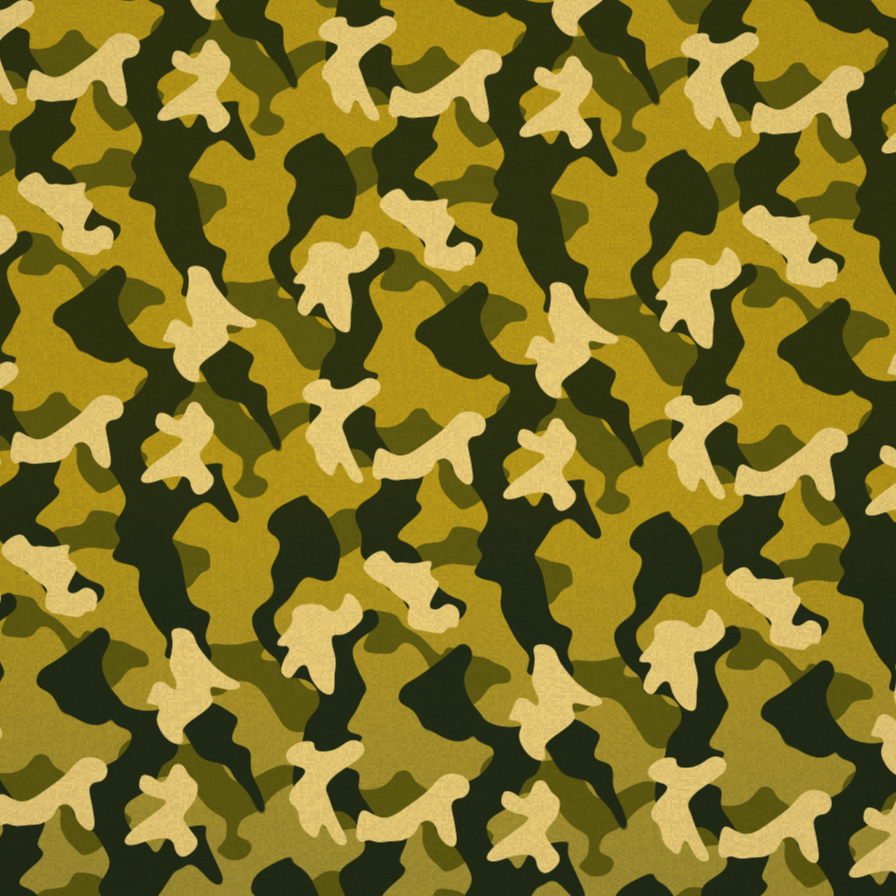
Give the GLSL for this pattern, as a WebGL 1 fragment shader.

```glsl
precision highp float;
// Woodland camouflage cloth: a slightly tilted repeat tile with mustard ground,
// olive patches and dark ribbons cut from layered sines, and cream islands
// grown on a jittered cell grid. All outlines are bent by a periodic warp.
uniform vec2 u_resolution;

const float TAU = 6.2831853;

vec2 hash2(vec2 p) {
  return fract(sin(vec2(dot(p, vec2(127.1, 311.7)), dot(p, vec2(269.5, 183.3)))) * 4375.85);
}

// Sine with whole cycles per tile, so every sum of waves repeats seamlessly
float wave(vec2 p, float kx, float ky, float phase) {
  return sin(TAU * dot(p, vec2(kx, ky)) + phase);
}

// Two octaves of periodic bending that give the outlines their wobble
vec2 warp(vec2 p, float seed) {
  p += 0.028 * sin(TAU * vec2(p.x + 3.0 * p.y, 3.0 * p.x - 2.0 * p.y) + seed + vec2(0.0, 2.1));
  p += 0.015 * sin(TAU * vec2(7.0 * p.y - 2.0 * p.x, 6.0 * p.x + 3.0 * p.y) + seed * 1.7);
  return p;
}

float capsule(vec2 p, vec2 a, vec2 b, float radius) {
  vec2 ab = b - a;
  float t = clamp(dot(p - a, ab) / dot(ab, ab), 0.0, 1.0);
  return length(p - a - ab * t) - radius;
}

float smoothUnion(float a, float b, float k) {
  float h = max(k - abs(a - b), 0.0) / k;
  return min(a, b) - 0.25 * h * h * k;
}

// Distance to upright bodies with a limb on either side, six per tile
float islands(vec2 p) {
  vec2 grid = vec2(3.0, 2.0);
  vec2 home = floor(p * grid);
  float nearest = 1.0;
  for (int j = -1; j <= 1; j++) {
    for (int i = -1; i <= 1; i++) {
      vec2 cell = home + vec2(float(i), float(j));
      vec2 id = mod(cell, grid);
      vec2 jitter = (hash2(id + 3.0) - 0.5) * vec2(0.35, 0.6);
      vec2 shape = hash2(id + 17.0);
      vec2 q = p - (cell + 0.5 + jitter) / grid;
      float angle = 1.45 + (shape.x - 0.5) * 1.6;
      vec2 along = vec2(cos(angle), sin(angle));
      vec2 side = vec2(-along.y, along.x) * (shape.y < 0.5 ? -1.0 : 1.0);
      vec2 tip = along * 0.085;
      float body = capsule(q, -tip, tip, 0.044);
      float upper = capsule(q, tip * 0.5, side * 0.1 + tip * (shape.y * 1.6 - 0.2), 0.032);
      float lower = capsule(q, -tip * 0.5, -side * 0.08 - tip * (1.3 - shape.x), 0.03);
      nearest = min(nearest, smoothUnion(body, min(upper, lower), 0.03));
    }
  }
  return nearest;
}

float darkRibbons(vec2 p) {
  return wave(p, 3.0, 1.0, 0.4) + 0.7 * wave(p, 1.0, 3.0, 2.2)
       + 0.6 * wave(p, 2.0, -3.0, 4.1) + 0.6 * wave(p, 4.0, 2.0, 5.3)
       + 0.6 * wave(p, 4.0, -1.0, 1.2) + 0.6 * wave(p, 2.0, 0.0, 3.0);
}

float olivePatches(vec2 p) {
  return wave(p, 2.0, 2.0, 3.3) + wave(p, 1.0, 4.0, 0.9)
       + wave(p, 3.0, -2.0, 5.0) + wave(p, 0.0, 3.0, 1.8);
}

// Inks printed in order: ground, olive, dark, cream
vec3 camouflage(vec2 uv) {
  vec2 p = vec2(uv.x - 0.045 * uv.y, uv.y + 0.045 * uv.x) / 0.405;
  vec3 mustard = mix(vec3(0.61, 0.54, 0.19), vec3(0.69, 0.57, 0.09), smoothstep(0.0, 0.5, uv.y));
  vec3 olive = vec3(0.36, 0.34, 0.06);
  vec3 dark = mix(vec3(0.125, 0.16, 0.08), vec3(0.17, 0.19, 0.06), smoothstep(0.3, 0.6, uv.y));
  vec3 cream = vec3(0.88, 0.77, 0.45);

  vec3 color = mustard;
  color = mix(color, olive, smoothstep(0.67, 0.73, olivePatches(warp(p, 4.0))));
  color = mix(color, dark, smoothstep(0.23, 0.29, darkRibbons(warp(p, 1.0))));
  return mix(cream, color, smoothstep(-0.001, 0.001, islands(warp(p, 2.6))));
}

void main() {
  vec2 uv = gl_FragCoord.xy / u_resolution;

  // Nine samples soften the edges evenly
  vec3 color = vec3(0.0);
  for (int s = 0; s < 9; s++) {
    float n = float(s);
    vec2 offset = vec2(mod(n, 3.0), floor((n + 0.5) / 3.0)) - 1.0;
    color += camouflage(uv + offset * 0.0007) / 9.0;
  }

  // Cloth grain and a gentle falloff of light towards the corners
  float grain = hash2(floor(uv * 384.0)).x - 0.5;
  vec2 fromCenter = uv - vec2(0.5, 0.55);
  color *= 1.02 - 0.12 * dot(fromCenter, fromCenter) + 0.08 * grain;
  gl_FragColor = vec4(color, 1.0);
}
```
